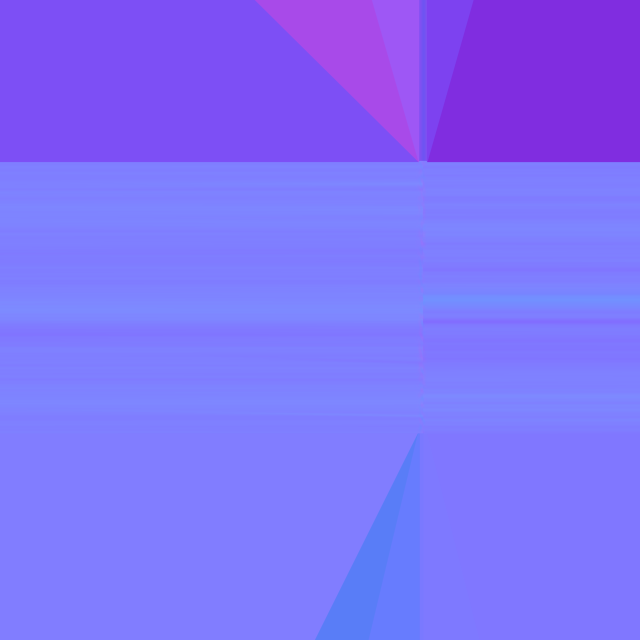
Write a WebGL 1 fragment shader that draws this texture map.

```glsl
precision highp float;
uniform vec2 u_resolution;

#define BAND_TOP 0.7467
#define BAND_BOTTOM 0.3229
#define SEAM_LEFT 0.655
#define SEAM_RIGHT 0.667
#define STREAK_FREQ 85.0
#define STREAK_GAIN 0.045
#define SEAM_GAIN 0.09

float px;

float hash(vec2 p) {
  return fract(sin(dot(p, vec2(127.1, 311.7))) * 43758.545);
}

vec2 gradient(vec2 cell) {
  float angle = 6.28318 * hash(cell);
  return vec2(cos(angle), sin(angle));
}

float gradientNoise(vec2 p) {
  vec2 i = floor(p), f = fract(p);
  vec2 u = f * f * f * (f * (f * 6.0 - 15.0) + 10.0);
  vec2 e = vec2(1.0, 0.0);
  float low = mix(dot(gradient(i), f), dot(gradient(i + e), f - e), u.x);
  float high = mix(dot(gradient(i + e.yx), f - e.yx),
                   dot(gradient(i + 1.0), f - 1.0), u.x);
  return mix(low, high, u.y);
}

float edge(float d) {
  return smoothstep(-0.7 * px, 0.7 * px, d);
}

// Positive on the right of the line through a and b, with b above or below a
float rightOf(vec2 p, vec2 a, vec2 b) {
  vec2 d = b - a;
  return edge((p.x - a.x - d.x * (p.y - a.y) / d.y) * abs(d.y) / length(d));
}

float bump(float y, float center, float width) {
  float t = (y - center) / width;
  return exp(-t * t);
}

// Thin streak that fades in toward the seam
float taper(vec2 p, float startX, float startY, float endY, float width) {
  float t = clamp((p.x - startX) / (SEAM_LEFT - startX), 0.0, 1.0);
  return t * bump(p.y, mix(startY, endY, t), width);
}

vec3 topFan(vec2 p) {
  vec2 apexL = vec2(0.654, BAND_TOP), apexR = vec2(0.668, BAND_TOP);
  vec3 c = vec3(0.49, 0.31, 0.96);
  c = mix(c, vec3(0.66, 0.29, 0.915), rightOf(p, apexL, vec2(0.398, 1.0)));
  c = mix(c, vec3(0.62, 0.34, 0.96), rightOf(p, apexL, vec2(0.581, 1.0)));
  vec3 groove = mix(vec3(0.52, 0.31, 0.95), vec3(0.43, 0.33, 0.95),
                    bump(p.x, 0.662, 0.004));
  c = mix(c, groove, edge(p.x - SEAM_LEFT));
  c = mix(c, vec3(0.49, 0.26, 0.94), edge(p.x - SEAM_RIGHT));
  return mix(c, vec3(0.50, 0.175, 0.88), rightOf(p, apexR, vec2(0.74, 1.0)));
}

vec3 bottomFan(vec2 p) {
  vec2 apex = vec2(0.653, BAND_BOTTOM);
  vec3 c = vec3(0.505, 0.49, 1.0);
  c = mix(c, vec3(0.35, 0.49, 0.97), rightOf(p, apex, vec2(0.492, 0.0)));
  c = mix(c, vec3(0.405, 0.485, 0.995), rightOf(p, apex, vec2(0.576, 0.0)));
  c = mix(c, vec3(0.48, 0.475, 1.0), edge(p.x - 0.656));
  c = mix(c, vec3(0.495, 0.475, 1.0), edge(p.x - 0.662));
  return mix(c, vec3(0.50, 0.467, 1.0),
             rightOf(p, vec2(SEAM_RIGHT, BAND_BOTTOM), vec2(0.749, 0.0)));
}

// Horizontal grain, with broad bands placed on each side of the seam
vec3 streakBand(vec2 p) {
  float y = p.y;
  float side = edge(p.x - 0.661);
  vec2 q = vec2(p.x * 0.4 + step(0.661, p.x) * 17.0, y * STREAK_FREQ);
  float grain = gradientNoise(q) * 0.6 + gradientNoise(q * vec2(1.0, 2.7) + 9.0) * 0.4;
  float left = 0.022 * bump(y, 0.668, 0.03) + 0.045 * bump(y, 0.518, 0.022)
             - 0.038 * bump(y, 0.481, 0.015) - 0.012 * bump(y, 0.595, 0.025)
             + 0.024 * bump(y, 0.375, 0.018);
  left += 0.03 * taper(p, 0.04, 0.711, 0.712, 0.003)
        - 0.03 * taper(p, 0.30, 0.445, 0.433, 0.003)
        + 0.03 * taper(p, 0.03, 0.361, 0.350, 0.002);
  float right = 0.03 * bump(y, 0.641, 0.012) - 0.025 * bump(y, 0.583, 0.01)
              + 0.06 * bump(y, 0.532, 0.013) - 0.05 * bump(y, 0.497, 0.004)
              - 0.03 * bump(y, 0.458, 0.035) + 0.025 * bump(y, 0.38, 0.025);
  float tone = mix(left, right, side) + STREAK_GAIN * grain;
  vec3 c = vec3(0.498, 0.497, 1.0) + vec3(-0.15, 1.0, 0.0) * tone;
  c.r -= side * 0.04 * bump(y, 0.532, 0.014);

  // Rough pinkish flecks along the seam
  float seam = bump(p.x, 0.659, 0.005);
  float patches = bump(y, 0.69, 0.025) + bump(y, 0.625, 0.02) + bump(y, 0.435, 0.045);
  float flecks = gradientNoise(vec2(p.x * 150.0, y * 95.0 + p.x * 60.0));
  c += seam * vec3(1.0, -0.5, -0.2) * (SEAM_GAIN * flecks + 0.035 * patches);
  return c;
}

void main() {
  vec2 p = gl_FragCoord.xy / u_resolution;
  px = 1.0 / min(u_resolution.x, u_resolution.y);
  vec3 color = mix(bottomFan(p), streakBand(p), edge(p.y - BAND_BOTTOM));
  float lip = 0.002 * edge(p.x - SEAM_LEFT) * edge(SEAM_RIGHT - p.x);
  color = mix(color, topFan(p), edge(p.y - BAND_TOP - lip));
  gl_FragColor = vec4(clamp(color, 0.0, 1.0), 1.0);
}
```
